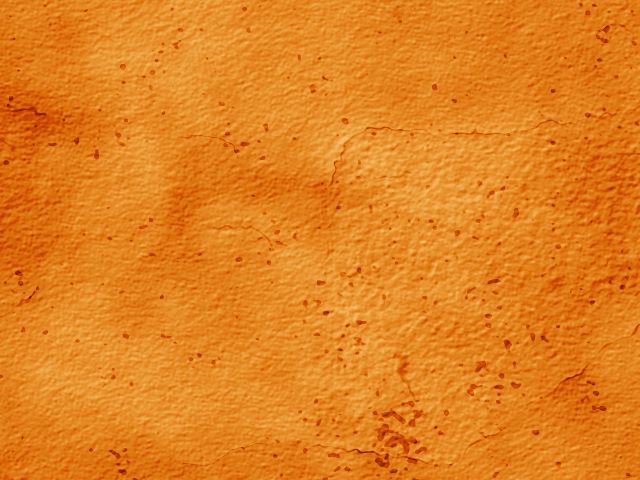
Reproduce this texture procedurally as a WebGL 2 fragment shader.

```glsl
#version 300 es
precision highp float;
uniform vec2 u_resolution;
out vec4 fragColor;

vec3 hash3(vec2 cell) {
    vec3 q = fract(cell.xyx * vec3(0.1031, 0.103, 0.0973));
    q += dot(q, q.yxz + 33.33);
    return fract((q.xxy + q.yzz) * q.zyx);
}

// Cellular noise: each jittered cell point adds a soft bump or dent
float cellNoise(vec2 p) {
    float sum = 0.0;
    for (int i = 0; i < 9; i++) {
        vec2 cell = floor(p) + vec2(i % 3 - 1, i / 3 - 1);
        vec3 rnd = hash3(cell + 57.0);
        vec2 d = p - cell - rnd.xy;
        float w = max(0.0, 1.0 - dot(d, d));
        sum += w * w * (rnd.z * 2.0 - 1.0);
    }
    return sum;
}

// Layered, self-warping sines for broad stains
float stains(vec2 p) {
    float sum = 0.0, amp = 0.5;
    for (int i = 0; i < 5; i++) {
        p = mat2(0.8, 0.6, -0.6, 0.8) * p * 1.6 + 1.7;
        p += 0.6 * sin(p.yx * 1.3);
        sum += amp * sin(p.x + sin(p.y));
        amp *= 0.7;
    }
    return sum;
}

float blob(vec2 p, vec2 centre, vec2 radius) {
    vec2 q = (p - centre) / radius;
    return exp(-dot(q, q));
}

// Plaster height: coarse lumps, trowel strokes and fine grit
float relief(vec2 p, float rough) {
    vec2 stroke = p + vec2(0.0, 0.03 * sin(p.x * 7.0 + p.y * 5.0 + 2.0) - 0.12 * p.x);
    return (0.3 + 0.75 * rough) * cellNoise(p * vec2(92.0, 112.0))
         + (0.5 - 0.25 * rough) * cellNoise(stroke * vec2(60.0, 150.0))
         + (0.45 + 0.3 * rough) * cellNoise(p * vec2(36.0, 42.0) + 9.0)
         + 0.55 * cellNoise(p * vec2(165.0, 185.0) + 3.0);
}

// Dark line with shade below it and a lit lip above it
float crack(vec2 p, vec2 a, vec2 b, float width) {
    vec2 ab = b - a;
    vec2 r = p - a - ab * clamp(dot(p - a, ab) / dot(ab, ab), 0.0, 1.0);
    float d = length(r);
    float side = (ab.x * r.y - ab.y * r.x) / length(ab);
    float aa = 0.7 / u_resolution.y;
    float line = 1.0 - smoothstep(width - aa, width + aa, d);
    return line - 0.3 * clamp(side / 0.003, -1.0, 1.0) * exp(-d / 0.01);
}

// Tone in standard deviations, from burnt rust to pale apricot
vec3 ochre(float tone) {
    vec3 c = mix(vec3(0.48, 0.1, 0.01), vec3(0.8, 0.28, 0.02), smoothstep(-4.8, -2.0, tone));
    c = mix(c, vec3(0.85, 0.4, 0.03), clamp((tone + 2.0) / 0.77, 0.0, 1.0));
    c = mix(c, vec3(0.87, 0.47, 0.07), clamp((tone + 1.23) / 0.73, 0.0, 1.0));
    c = mix(c, vec3(0.89, 0.52, 0.13), clamp((tone + 0.5) / 0.72, 0.0, 1.0));
    c = mix(c, vec3(0.91, 0.58, 0.19), clamp((tone - 0.22) / 0.75, 0.0, 1.0));
    c = mix(c, vec3(0.93, 0.65, 0.28), clamp((tone - 0.97) / 0.9, 0.0, 1.0));
    return mix(c, vec3(0.97, 0.77, 0.44), clamp((tone - 1.9) / 1.8, 0.0, 1.0));
}

void main() {
    vec2 p = gl_FragCoord.xy / u_resolution.y;
    vec2 wobble = vec2(cellNoise(p * 22.0), cellNoise(p * 22.0 + 40.0));
    vec2 jag = vec2(cellNoise(p * 75.0 + 80.0), cellNoise(p * 75.0 + 120.0));
    vec2 soft = p + 0.025 * wobble + 0.03 * sin(p.yx * 9.0);
    vec2 torn = p + 0.009 * wobble + 0.004 * jag;

    // Exposed coarse coat on the right, smooth skim elsewhere
    float rough = smoothstep(0.6, 0.74, soft.x) * smoothstep(0.76, 0.69, soft.y)
                * smoothstep(-0.04, 0.06, soft.y - 0.74 * max(soft.x - 0.94, 0.0) - 0.05);
    rough = max(rough, 0.6 * blob(soft, vec2(0.06, 0.63), vec2(0.08, 0.06)));

    // Broad light and dark areas
    float patchy = cellNoise(p * vec2(13.0, 17.0));
    float tone = 0.12 + 0.45 * stains(p * 2.6) + 0.4 * cellNoise(p * 6.0) + 0.4 * patchy + 0.25 * wobble.x;
    tone += 1.1 * blob(soft, vec2(0.87, 0.63), vec2(0.2, 0.13));
    tone += 0.8 * blob(soft, vec2(0.28, 0.72), vec2(0.07, 0.2));
    tone += 0.6 * blob(soft, vec2(0.18, 0.36), vec2(0.14, 0.1));
    tone += 0.7 * blob(soft, vec2(0.55, 0.9), vec2(0.25, 0.1));
    tone -= 1.2 * blob(soft, vec2(1.25, 0.48), vec2(0.14, 0.24));
    tone -= 1.4 * blob(soft - vec2(0.5 * (soft.y - 0.56), 0.0), vec2(0.36, 0.56), vec2(0.05, 0.13));
    tone -= 1.1 * blob(soft, vec2(0.59, 0.59), vec2(0.16, 0.045));
    tone -= 0.9 * blob(soft, vec2(0.0, 0.55), vec2(0.07, 0.3));
    tone -= 1.0 * blob(soft, vec2(0.1, 0.78), vec2(0.2, 0.06));
    tone -= 0.8 * blob(soft, vec2(0.2, 0.05), vec2(0.2, 0.08));

    // Raking light from the upper left
    tone += 1.4 * (relief(p, rough) - relief(p + vec2(-0.0025, 0.0035), rough));
    tone += 0.5 * exp(-pow((torn.x - 0.728) / 0.004, 2.0)) * smoothstep(0.15, 0.25, p.y) * smoothstep(0.55, 0.45, p.y);

    // Long lower crack, upper ledge, torn skim edge and side splits
    float cracks = crack(torn, vec2(0.94, 0.033), vec2(1.35, 0.33), 0.002)
                 + crack(torn, vec2(0.62, 0.08), vec2(0.94, 0.033), 0.0016)
                 + 0.5 * crack(torn, vec2(0.38, 0.03), vec2(0.62, 0.08), 0.001)
                 + crack(torn, vec2(0.765, 0.73), vec2(1.04, 0.72), 0.0018)
                 + 0.6 * crack(torn, vec2(1.04, 0.72), vec2(1.34, 0.78), 0.0014)
                 + 0.8 * crack(torn, vec2(0.695, 0.66), vec2(0.765, 0.73), 0.002)
                 + 0.7 * crack(torn, vec2(0.665, 0.55), vec2(0.695, 0.66), 0.0018)
                 + crack(torn, vec2(-0.02, 0.775), vec2(0.09, 0.765), 0.003)
                 + crack(torn, vec2(-0.02, 0.32), vec2(0.066, 0.39), 0.0018);
    tone -= cracks * max(0.5, 2.3 + 2.2 * cellNoise(p * 24.0 + 7.0));

    // Short broken creases, and rusty flecks gathered in the coarse coat
    float crease = cellNoise(torn * vec2(7.0, 11.0) + 31.0);
    tone -= 1.8 * smoothstep(0.05, 0.01, abs(crease)) * smoothstep(0.45, 0.9, cellNoise(p * 10.0 + 63.0));
    float rust = 0.3 * rough * smoothstep(0.6, 0.35, p.y) + 0.45 * cellNoise(p * 11.0 + 17.0);
    tone -= 2.6 * smoothstep(0.95, 1.25, rust + cellNoise(p * vec2(85.0, 100.0) + 150.0));

    fragColor = vec4(ochre(tone), 1.0);
}
```
